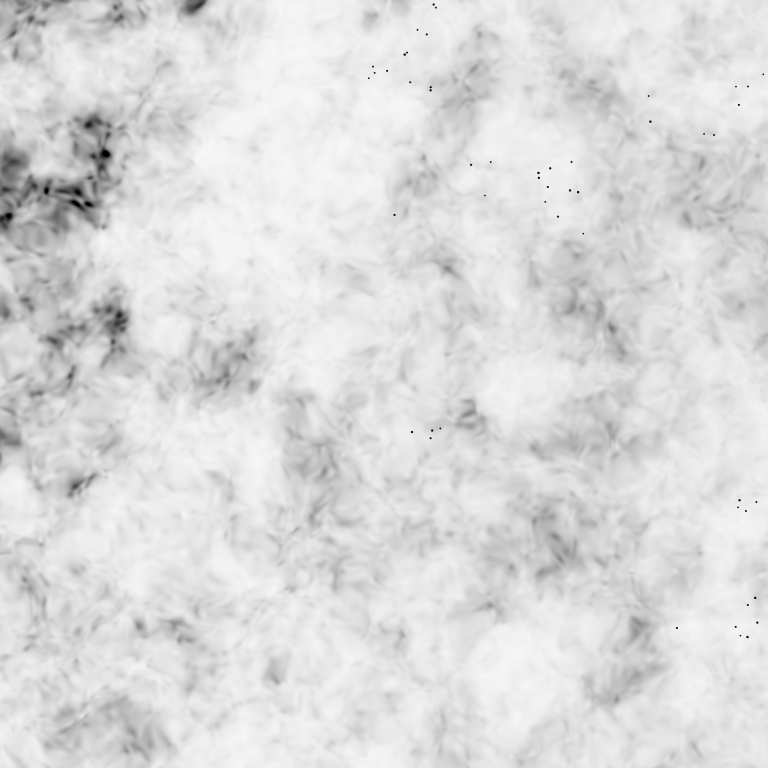
This texture is drawn by a Shadertoy shader. Its source:

```glsl
const float SPECK_RADIUS = 0.0014;
const float CLUSTER_RADIUS = 0.028;
const int CLUSTERS = 16;
const int SPECKS = 6;

vec3 hash3(vec2 p) {
    vec3 q = fract(p.xyx * vec3(0.1031, 0.1030, 0.0973));
    q += dot(q, q.yxz + 33.33);
    return fract((q.xxy + q.yzz) * q.zyx);
}

// Cellular noise: soft light and dark blobs, one at a random place in each cell
float blobNoise(vec2 p) {
    vec2 cell = floor(p);
    float sum = 0.0;
    for (int y = -1; y <= 1; y++) {
        for (int x = -1; x <= 1; x++) {
            vec2 id = cell + vec2(x, y);
            vec3 h = hash3(id + 200.0);
            vec2 d = p - id - h.xy;
            float falloff = max(0.0, 1.0 - dot(d, d));
            sum += (2.0 * h.z - 1.0) * falloff * falloff * falloff;
        }
    }
    return sum;
}

// Turned octaves, from broad patches down to fine grain
float clouds(vec2 p, float frequency, float decay) {
    const mat2 TURN = mat2(0.8, 0.6, -0.6, 0.8);
    float sum = 0.0;
    float weight = 1.0;
    for (int i = 0; i < 6; i++) {
        sum += weight * blobNoise(p * frequency + 17.0 * float(i));
        p = TURN * p;
        frequency *= 1.97;
        weight *= decay;
    }
    return sum;
}

// Bends the plane so that blobs stretch into short wisps
vec2 warp(vec2 p, float frequency, float amount) {
    vec2 q = p * frequency;
    return p + amount * vec2(blobNoise(q + 31.0), blobNoise(q + 73.0));
}

// Cluster centres gather towards the upper right
vec2 clusterCentre(float index) {
    vec2 h = hash3(vec2(index, 5.0)).xy;
    return 0.98 - vec2(0.9, 0.85) * pow(h, vec2(2.0, 1.6));
}

// x: coverage by dark specks, y: pale glow around their clusters
vec2 specks(vec2 p, float pixel) {
    float coverage = 0.0;
    float glow = 0.0;
    for (int i = 0; i < CLUSTERS; i++) {
        float index = float(i);
        vec2 d = p - clusterCentre(index);
        glow = max(glow, exp(-dot(d, d) / (2.0 * CLUSTER_RADIUS * CLUSTER_RADIUS)));
        float count = 1.0 + floor(float(SPECKS) * hash3(vec2(index, 9.0)).x);
        for (int j = 0; j < SPECKS; j++) {
            if (float(j) >= count) break;
            vec3 h = hash3(vec2(index + 40.0, float(j) + 11.0));
            vec2 offset = (2.0 * h.xy - 1.0) * CLUSTER_RADIUS;
            float radius = SPECK_RADIUS * mix(0.75, 1.15, h.z);
            float edge = length(d - offset) - radius;
            coverage = max(coverage, 1.0 - smoothstep(-0.6 * pixel, 0.6 * pixel, edge));
        }
    }
    return vec2(coverage, glow);
}

// Long dark tail, soft ceiling near white
float paperTone(float density) {
    return 0.98 - 0.105 * exp(0.59 * density);
}

void mainImage(out vec4 fragColor, in vec2 fragCoord) {
    vec2 uv = fragCoord / iResolution.y;
    float pixel = 1.0 / iResolution.y;

    // Stains are heavier and rougher on the left
    float side = smoothstep(0.25, 0.75, uv.x);
    vec2 bent = warp(warp(uv, 12.0, 0.012), 40.0, 0.007);
    float density = clouds(bent, 3.6, 0.86) * mix(1.75, 1.3, side);
    density += mix(0.4, -0.2, side);

    vec2 speck = specks(uv, pixel);
    density -= 0.6 * speck.y;

    float tone = mix(paperTone(density), 0.08, speck.x);
    fragColor = vec4(vec3(clamp(tone, 0.0, 1.0)), 1.0);
}
```
